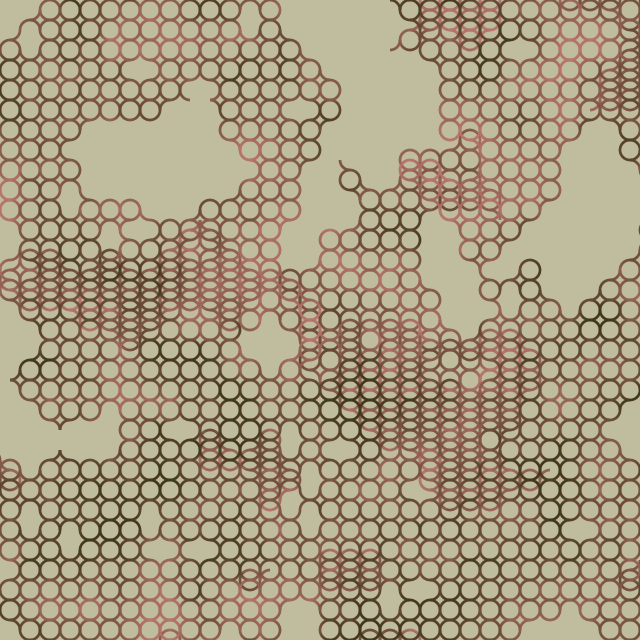
Write a Shadertoy shader that draws this pattern.

```glsl
// Grid of touching rings whose quarter arcs join into meandering strands, over a half-shifted second layer.

#define GRID 32.0                      // rings across and down
#define HALF_WIDTH 0.066               // half stroke width, in cells
#define HOLE_RATE 0.02                 // share of contacts dropped at random
#define VOID_LOW 0.24                  // emptiness threshold at the bottom
#define VOID_HIGH 0.39                 // emptiness threshold at the top
#define DENSE_LEVEL 0.67               // threshold of the shifted layer
#define DENSE_CENTER vec2(0.47, 0.45)  // middle of the overlapping band
#define TONE_CONTRAST 1.9
#define PAPER vec3(0.752, 0.737, 0.621)
#define PINK vec3(0.725, 0.455, 0.425)
#define BROWN vec3(0.255, 0.215, 0.115)

float hash(vec2 p) {
    return fract(sin(dot(p, vec2(127.1, 311.7))) * 43758.5453);
}

float noise(vec2 p) {
    vec2 i = floor(p), f = fract(p);
    f = f * f * (3.0 - 2.0 * f);
    return mix(mix(hash(i), hash(i + vec2(1, 0)), f.x),
               mix(hash(i + vec2(0, 1)), hash(i + vec2(1, 1)), f.x), f.y);
}

float patches(vec2 p) {
    return 0.68 * noise(p * 0.21) + 0.32 * noise(p * 0.6 + 17.0);
}

// Whether a contact point between rings may carry a strand
bool isOpen(vec2 p, float layer) {
    float n = patches(p + layer * 53.0);
    if (layer > 0.5) {
        vec2 e = (p / GRID - DENSE_CENTER) * vec2(2.4, 5.0);
        return n + 0.3 * exp(-dot(e, e)) > DENSE_LEVEL;
    }
    return n > mix(VOID_LOW, VOID_HIGH, p.y / GRID) && hash(p + 7.3) > HOLE_RATE;
}

// Keeps only contacts that can continue both ways, so strands do not end loose
bool isLinked(vec2 p, float layer) {
    bool upright = fract(p.x) < 0.25;
    vec2 along = upright ? vec2(0.0, 0.5) : vec2(0.5, 0.0);
    vec2 side = along.yx;
    return isOpen(p, layer)
        && (isOpen(p + along + side, layer) || isOpen(p + along - side, layer))
        && (isOpen(p - along + side, layer) || isOpen(p - along - side, layer));
}

// 0 is pink, 1 is dark brown
float contactTone(vec2 p, float layer) {
    vec2 q = p + layer * 91.0;
    float n = 0.4 * noise(q * 0.17 + 5.0) + 0.4 * noise(q * 0.5 + 31.0) + 0.2 * hash(q + 2.7);
    return clamp(0.46 + (n - 0.5) * TONE_CONTRAST, 0.0, 1.0);
}

// Draws the four possible quarter arcs of one tile
vec3 drawLayer(vec3 color, vec2 pos, float layer, float pixel) {
    vec2 center = floor(pos + 0.5);
    vec2 local = pos - center;
    for (int k = 0; k < 4; k++) {
        vec2 corner = vec2(k % 2, k / 2) - 0.5;
        vec2 a = center + vec2(corner.x, 0.0);
        vec2 b = center + vec2(0.0, corner.y);
        vec2 v = abs(local - corner);
        float d = abs(length(v) - 0.5);
        if (d > HALF_WIDTH + pixel) continue;
        if (!isLinked(a, layer) || !isLinked(b, layer)) continue;

        // Colour runs along the arc from one contact to the other
        float turn = atan(v.y, v.x + 1e-5) / 1.5707963;
        float tone = mix(contactTone(b, layer), contactTone(a, layer), turn);
        vec3 ink = mix(PINK, BROWN, tone);
        ink *= 1.0 - 0.12 * smoothstep(0.55, 1.0, d / HALF_WIDTH);
        float cover = clamp((HALF_WIDTH - d) / pixel + 0.5, 0.0, 1.0);
        color = mix(color, ink, cover);
    }
    return color;
}

void mainImage(out vec4 fragColor, in vec2 fragCoord) {
    float pixel = GRID / iResolution.y;
    vec2 pos = fragCoord * pixel;

    vec3 color = PAPER;
    color = drawLayer(color, pos + vec2(0.0, 0.5), 1.0, pixel);
    color = drawLayer(color, pos, 0.0, pixel);
    fragColor = vec4(color, 1.0);
}
```
